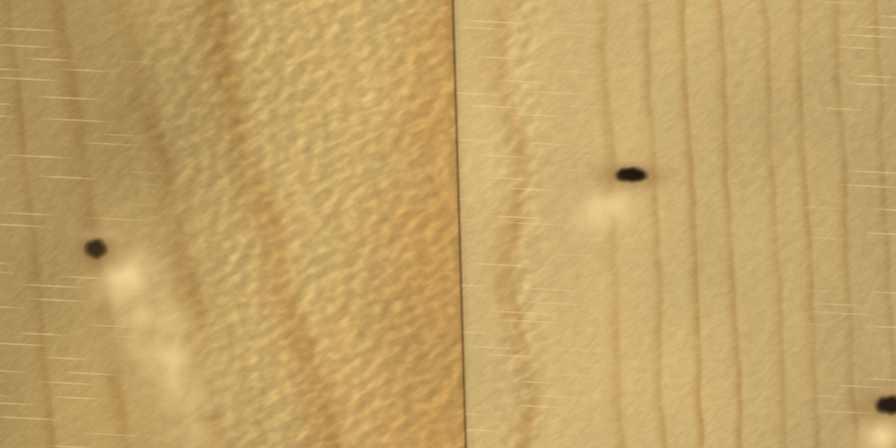
Give the GLSL for this texture, as a Shadertoy shader.

```glsl
#define LEFT_WOOD   vec3(0.745, 0.625, 0.390)
#define RIGHT_WOOD  vec3(0.770, 0.660, 0.437)
#define RING_COLOR  vec3(0.640, 0.475, 0.255)
#define AMBER       vec3(0.720, 0.555, 0.310)
#define GLOSS       vec3(0.950, 0.830, 0.590)
#define KNOT_COLOR  vec3(0.110, 0.075, 0.060)
#define BUMP_SCALE  vec2(24.0, 36.0)
#define BUMP_DEPTH  0.20
#define FIBRE_DEPTH 0.05
#define SCRATCH_CELL vec2(0.21, 0.027)

float hash(vec2 p) {
    vec3 q = fract(vec3(p.xyx) * 0.1031);
    q += dot(q, q.yzx + 33.33);
    return fract((q.x + q.y) * q.z);
}

// Gradient noise, roughly -0.7 to 0.7
float corner(vec2 cell, vec2 offset) {
    float a = 6.2832 * hash(cell + 71.0);
    return dot(vec2(cos(a), sin(a)), offset);
}

float noise(vec2 p) {
    vec2 i = floor(p), f = p - i;
    vec2 u = f * f * f * (f * (f * 6.0 - 15.0) + 10.0);
    vec2 e = vec2(1.0, 0.0);
    return mix(mix(corner(i, f), corner(i + e, f - e), u.x),
               mix(corner(i + e.yx, f - e.yx), corner(i + 1.0, f - 1.0), u.x), u.y);
}

float fbm(vec2 p) {
    return noise(p) + 0.5 * noise(p * 2.03 + 17.0) + 0.25 * noise(p * 4.1 + 41.0);
}

float blob(vec2 p, vec2 radius) {
    p /= radius;
    return exp(-dot(p, p));
}

// Soft growth line with a sharper right edge
float ringLine(float d, float width) {
    float w = d > 0.0 ? width * 0.7 : width * 1.5;
    return exp(-d * d / (w * w));
}

// Growth lines of the left board, leaning and widening to the right
float leftRings(vec2 p) {
    float sum = 0.0, down = 1.0 - p.y;
    for (int n = 0; n < 4; n++) {
        float i = float(n);
        float x = 0.02 + 0.1 * i + 0.017 * i * i + (0.10 + 0.055 * i) * down;
        x += (0.012 + 0.009 * i) * noise(vec2(i * 7.3, p.y * 3.5));
        x += 0.006 * i * noise(p * vec2(9.0, 22.0));
        sum += (0.42 + 0.04 * i) * ringLine(p.x - x, 0.011 + 0.007 * i);
    }
    return sum * (0.85 + 0.9 * noise(p * vec2(5.0, 7.0)));
}

// Growth lines of the right board, crowding away from the seam
float rightRings(vec2 p) {
    float sum = 0.0, down = 1.0 - p.y;
    for (int n = 0; n < 9; n++) {
        float i = float(n), wide = exp(-1.2 * i);
        float x = 1.285 + 0.083 * i - 0.15 * exp(-2.0 * i) + 0.045 * down;
        x += 0.02 * (hash(vec2(i, 5.0)) - 0.5);
        x += (0.010 + 0.055 * wide) * noise(vec2(i * 5.1 + 2.0, p.y * 4.0));
        x += 0.007 * noise(vec2(i * 3.7, p.y * 13.0));
        float strength = 0.30 + 0.18 * hash(vec2(i, 9.0));
        sum += strength * ringLine(p.x - x, 0.008 + 0.015 * wide);
    }
    return sum * (0.9 + 0.6 * noise(p * vec2(4.0, 8.0)));
}

// Thin pale cuts running across the boards
float scratches(vec2 p, float px) {
    p.y += 0.05 * p.x;
    float row = floor(p.y / SCRATCH_CELL.y);
    p.x += hash(vec2(row, 3.0)) * SCRATCH_CELL.x;
    vec2 cell = vec2(floor(p.x / SCRATCH_CELL.x), row);
    vec2 f = p - (cell + 0.5) * SCRATCH_CELL;
    float seed = hash(cell + 23.0);
    f.y += 0.016 * (hash(cell + 47.0) - 0.5);
    float halfLength = SCRATCH_CELL.x * (0.15 + 0.33 * seed);
    float across = 1.0 - smoothstep(0.0005, 0.0012 + px, abs(f.y));
    float along = 1.0 - smoothstep(0.2 * halfLength, halfLength, abs(f.x));
    return across * along * step(0.45, seed);
}

// Dark knot with a brown rim and a shiny swelling beside it
vec3 addKnot(vec3 col, vec2 p, vec2 radius, vec2 shine, float depth) {
    float ragged = 0.15 * noise(p * 60.0);
    vec2 s = p - shine;
    s.y -= 0.3 * s.x;
    col = mix(col, GLOSS, 0.85 * blob(s, vec2(0.058, 0.042)) * (1.0 + 0.5 * noise(p * 25.0)));
    col = mix(col, GLOSS, 0.45 * blob(p - vec2(0.01, 0.028), vec2(0.04, 0.014)));
    col = mix(col, RING_COLOR * 0.85, 0.6 * blob(p, radius * 1.7));
    float core = 1.0 - smoothstep(0.45, 1.15, length(p / radius) + ragged);
    return mix(col, KNOT_COLOR, depth * core);
}

void mainImage(out vec4 fragColor, in vec2 fragCoord) {
    float px = 1.0 / iResolution.y;
    vec2 p = fragCoord * px;
    float seam = p.x - (1.04 - 0.029 * p.y);
    float right = smoothstep(-px, px, seam);

    // Board colours, with amber latewood beside the seam
    vec3 col = mix(LEFT_WOOD, RIGHT_WOOD, right);
    float amber = smoothstep(-0.13 - 0.36 * (1.0 - p.y), 0.0, seam + 0.08 * fbm(p * 9.0));
    col = mix(col, AMBER, 0.85 * amber * (1.0 - right));
    col = mix(col, RING_COLOR, clamp(mix(leftRings(p), rightRings(p), right), 0.0, 0.8));

    // Uneven light, brightest in the middle
    float light = 1.05 - 0.12 * (p.x - 1.1) * (p.x - 1.1) + 0.07 * fbm(p * vec2(3.0, 2.2));
    light -= 0.06 * blob(p - vec2(0.30, 0.75), vec2(0.25, 0.40));
    light += 0.05 * blob(p - vec2(0.72, 0.65), vec2(0.25, 0.40));

    // Lumpy relief with ridges rising to the right
    vec2 q = vec2(p.x + 0.5 * p.y, p.y - 0.5 * p.x) + 0.008 * noise(p * 30.0);
    float relief = noise(q * BUMP_SCALE) - noise((q + vec2(0.007, -0.009)) * BUMP_SCALE);
    relief += 0.4 * noise(q * BUMP_SCALE * 1.9);
    relief += 0.5 * max(relief, 0.0);
    float rough = smoothstep(0.30, 0.65, p.x + 0.15 * p.y) * (1.0 - right);
    rough += 0.9 * right * blob(vec2(p.x - 1.16, 0.0), vec2(0.05, 1.0));
    light += BUMP_DEPTH * relief * (0.16 + 0.62 * rough);

    // Fine slanted fibres
    vec2 fibre = vec2(p.x + 0.7 * p.y, p.y - 0.7 * p.x);
    light += FIBRE_DEPTH * (noise(fibre * vec2(35.0, 110.0)) + 0.5 * noise(p * 130.0));
    col *= light;

    // Glossy figure trailing from the left knot
    vec2 trail = p - vec2(0.37, 0.22);
    trail.x += 0.45 * trail.y;
    col = mix(col, GLOSS, 0.50 * blob(trail, vec2(0.085, 0.22)) * (1.0 + noise(p * 22.0)));

    // Scratches gather at the outer edges and beside the seam
    float worn = 1.0 - smoothstep(0.15, 0.40, p.x) + smoothstep(1.75, 1.95, p.x);
    worn += right * (1.0 - smoothstep(1.15, 1.40, p.x));
    col = mix(col, GLOSS, scratches(p, px) * (0.04 + 0.36 * worn));

    col = addKnot(col, p - vec2(0.214, 0.445), vec2(0.027, 0.025), vec2(0.065, -0.065), 0.75);
    col = addKnot(col, p - vec2(1.409, 0.610), vec2(0.040, 0.019), vec2(-0.062, -0.080), 0.95);
    col = addKnot(col, p - vec2(1.988, 0.096), vec2(0.038, 0.024), vec2(-0.010, -0.065), 0.90);

    // Soft brown joint between the boards
    float joint = 1.0 - smoothstep(0.0, 0.0035 + px, abs(seam));
    float shade = 0.30 * joint + 0.08 * blob(vec2(seam, 0.0), vec2(0.012, 1.0));
    col *= 1.0 - shade * vec3(0.9, 1.0, 1.1);
    fragColor = vec4(clamp(col, 0.0, 1.0), 1.0);
}
```
